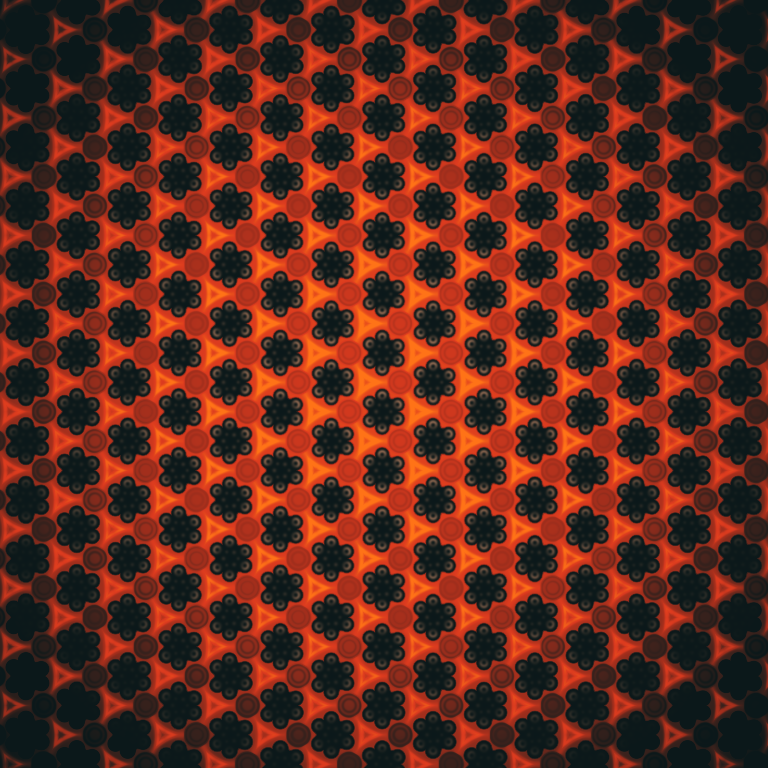
This pattern is drawn by a WebGL 2 fragment shader. Its source:

```glsl
#version 300 es
precision highp float;

uniform vec2 u_resolution;
out vec4 outColor;

#define ROWS 13.07
#define FLOWER_ORIGIN vec2(0.499, 0.5405)
#define LOBE_CENTER vec2(0.243, 0.120)
#define LOBE_RADIUS 0.122
#define CORE_RADIUS 0.255
#define DISC_RADIUS 0.195
#define SOFTNESS 0.030
#define VIGNETTE 1.45

const float SQRT3 = 1.7320508;
const float CORNER = 0.57735;  // from a flower center to a cell corner

const vec3 TEAL = vec3(0.045, 0.095, 0.100);
const vec3 BROWN = vec3(0.22, 0.13, 0.11);
const vec3 RUST = vec3(0.63, 0.18, 0.11);
const vec3 RED = vec3(0.86, 0.23, 0.12);
const vec3 ORANGE = vec3(1.00, 0.45, 0.09);
const vec3 TAN = vec3(0.60, 0.43, 0.33);

// Offset from the nearest flower center on a triangular lattice of side 1
vec2 nearestFlower(vec2 p) {
    vec2 cell = vec2(SQRT3, 1.0);
    vec2 a = p - cell * round(p / cell);
    vec2 b = p - cell * (floor(p / cell) + 0.5);
    return dot(a, a) < dot(b, b) ? a : b;
}

// Threefold mirror symmetry: angles end up between 0 and 60 degrees
vec2 foldThree(vec2 p) {
    float sector = 2.0943951;
    float angle = atan(p.y, p.x);
    angle = abs(angle - sector * round(angle / sector));
    return length(p) * vec2(cos(angle), sin(angle));
}

float smoothMin(float a, float b, float k) {
    float h = max(k - abs(a - b), 0.0) / k;
    return min(a, b) - 0.25 * h * h * k;
}

float bump(float x, float width) {
    return exp(-x * x / (width * width));
}

vec3 emberRamp(float heat) {
    vec3 c = mix(TEAL, BROWN, smoothstep(0.02, 0.26, heat));
    c = mix(c, RUST, smoothstep(0.24, 0.46, heat));
    c = mix(c, RED, smoothstep(0.44, 0.68, heat));
    return mix(c, ORANGE, smoothstep(0.66, 0.96, heat));
}

void main() {
    vec2 uv = gl_FragCoord.xy / u_resolution;
    vec2 q = foldThree(nearestFlower((uv - FLOWER_ORIGIN) * ROWS));
    float soft = max(SOFTNESS, ROWS / u_resolution.y);

    // Glowing field with triangles and arms between the flowers
    float triangle = CORNER - q.x;
    float arm = 0.5 - dot(q, vec2(0.8660254, 0.5));
    float heat = 0.74 + 0.22 * bump(triangle - 0.085, 0.045);
    heat += 0.10 * bump(arm, 0.06) - 0.06 * bump(triangle, 0.04);

    // Red disc with a dark rim and a faint inner ring
    float disc = length(q - CORNER * vec2(0.5, 0.8660254));
    heat = mix(heat, 0.62, smoothstep(soft, -soft, disc - DISC_RADIUS));
    heat -= 0.12 * bump(disc - DISC_RADIUS, 0.025);
    heat -= 0.06 * bump(disc - 0.11, 0.025);

    // Dark flower: a core with six lobes in three pairs
    vec2 lobeOffset = q - LOBE_CENTER;
    float lobe = length(lobeOffset);
    float flower = smoothMin(length(q) - CORE_RADIUS, lobe - LOBE_RADIUS, 0.05);
    float inside = smoothstep(soft, -soft, flower);
    heat = mix(heat, 0.04, inside);

    // Vignette cools the ramp toward the corners
    vec2 fromCenter = uv - 0.5;
    float shade = VIGNETTE * dot(fromCenter, fromCenter);
    vec3 color = emberRamp(heat - shade);

    // Tan crescents in the lobes and dim spots in the core
    float outward = smoothstep(-0.07, 0.06, dot(lobeOffset, normalize(LOBE_CENTER)));
    float glint = bump(lobe - 0.052, 0.030) * (0.25 + 0.65 * outward);
    glint += 0.30 * bump(length(q - vec2(0.06, 0.104)), 0.035);
    glint += 0.22 * bump(length(q - vec2(0.13, 0.0)), 0.030);
    color = mix(color, TAN, glint * inside * max(0.0, 0.95 - 2.0 * shade));

    outColor = vec4(color, 1.0);
}
```
